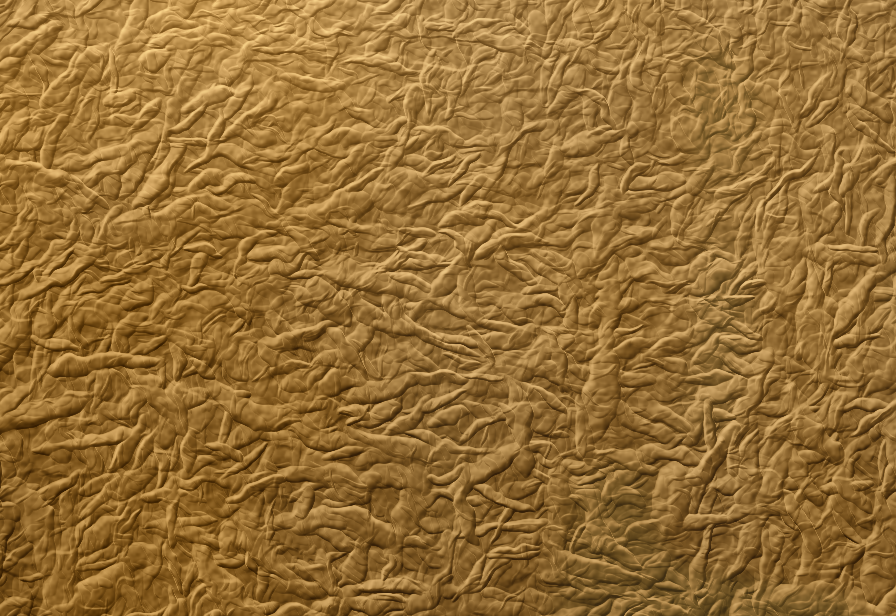
This texture is drawn by a Shadertoy shader. Its source:

```glsl
// Hammered and gouged gold plaster, lit from above.

const vec2 LIGHT_DIR = vec2(-0.50, 0.866);
const float RELIEF_GAIN = 1.05;     // steepness of the relief
const float SHADE_CONTRAST = 0.36;  // tone swing from slope
const float SLOPE_STEP = 0.002;     // sampling distance for slopes
const float COARSE_SCALE = 8.5;     // stroke cells per canvas height
const float MEDIUM_SCALE = 16.0;
const float FINE_SCALE = 33.0;
const float MEDIUM_LIFT = 0.008;    // medium strokes hide low coarse ones
const float LEDGE_HEIGHT = 0.0036;  // torn lips with crisp edges
const float MEAN_ANGLE = 0.85;
const float ANGLE_DRIFT = 3.0;      // slow turning of the strokes
const float ANGLE_SCATTER = 2.0;    // stroke to stroke variation
const float GRAIN_TONE = 0.12;
const vec3 PATINA = vec3(0.37, 0.35, 0.19);
const vec3 COOL_TINT = vec3(-0.006, 0.003, 0.018);

const int STOPS = 7;
const float TONE[STOPS] = float[](0.0, 0.14, 0.32, 0.47, 0.62, 0.81, 1.0);
const vec3 GOLD[STOPS] = vec3[](
    vec3(0.21, 0.12, 0.02), vec3(0.33, 0.21, 0.05), vec3(0.47, 0.32, 0.11),
    vec3(0.58, 0.42, 0.19), vec3(0.705, 0.54, 0.29), vec3(0.85, 0.68, 0.42),
    vec3(0.97, 0.83, 0.55));

vec4 hash4(vec2 p) {
    vec4 q = fract(p.xyxy * vec4(0.1031, 0.1030, 0.0973, 0.1099));
    q += dot(q, q.wzxy + 33.33);
    return fract((q.xxyz + q.yzzw) * q.zywx);
}

// Two independent value noises, each in 0..1
vec2 noise2(vec2 p) {
    vec2 i = floor(p), f = fract(p);
    f = f * f * (3.0 - 2.0 * f);
    vec2 low = mix(hash4(i).xy, hash4(i + vec2(1, 0)).xy, f.x);
    vec2 high = mix(hash4(i + vec2(0, 1)).xy, hash4(i + vec2(1, 1)).xy, f.x);
    return mix(low, high, f.y);
}

// Height of overlapping, bent tool strokes with flat backs and steep rims
float strokes(vec2 p, float scale) {
    vec2 g = p * scale, cell = floor(g);
    float height = 0.0;
    for (int n = 0; n < 18; n++) {
        int k = n / 2;
        vec2 id = cell + vec2(k % 3 - 1, k / 3 - 1);
        vec2 seed = id + vec2(scale * 7.0 + float(n % 2) * 91.0, 53.0);
        vec4 r = hash4(seed), s = hash4(seed + 211.0);
        vec2 d = g - id - mix(vec2(0.1), vec2(0.9), r.xy);
        float drift = noise2(id / scale * 2.4 + 17.0).x - 0.5;
        float angle = MEAN_ANGLE + ANGLE_DRIFT * drift + ANGLE_SCATTER * (r.z - 0.5);
        float c = cos(angle), sn = sin(angle);
        d = vec2(c * d.x + sn * d.y, c * d.y - sn * d.x);
        d.y += (s.x - 0.5) * 0.7 * d.x * d.x;
        vec2 q = d / vec2(mix(0.5, 0.95, r.w), mix(0.11, 0.29, s.y));
        float rim = min(1.0, dot(q, q));
        float tilt = 1.0 + (s.z - 0.5) * q.y;
        height = max(height, mix(0.08, 0.22, s.w) * (1.0 - rim * rim) * tilt);
    }
    return height / scale;
}

float relief(vec2 p) {
    vec2 ragged = noise2(p * 36.0 + 5.0) - 0.5;
    vec2 crumbled = noise2(p * 80.0 + 9.0) - 0.5;
    vec2 warped = p + 0.030 * (noise2(p * 8.0) - 0.5) + 0.014 * ragged + 0.004 * crumbled;
    float smoothTop = smoothstep(0.5, 1.0, p.y + 0.16 * (noise2(p * 3.0).y - 0.5));
    float coarse = strokes(warped, COARSE_SCALE) * mix(1.0, 0.3, smoothTop);
    float medium = strokes(warped + 3.7, MEDIUM_SCALE) * mix(0.85, 0.6, smoothTop);
    float h = max(coarse, MEDIUM_LIFT + medium);
    h += 0.38 * strokes(warped + 8.1, FINE_SCALE);
    vec2 plates = noise2(warped * vec2(19.0, 24.0) + 40.0);
    h += LEDGE_HEIGHT * smoothstep(0.47, 0.60, plates.x);
    h += 0.0036 * noise2(p * 52.0).x + 0.0020 * noise2(p * 115.0).y;
    return h;
}

vec3 goldRamp(float tone) {
    vec3 color = GOLD[0];
    for (int i = 1; i < STOPS; i++) {
        float t = clamp((tone - TONE[i - 1]) / (TONE[i] - TONE[i - 1]), 0.0, 1.0);
        color = mix(color, GOLD[i], t);
    }
    return color;
}

void mainImage(out vec4 fragColor, in vec2 fragCoord) {
    vec2 p = fragCoord / iResolution.y;
    float across = fragCoord.x / iResolution.x;

    // Slope towards the light
    float h = relief(p);
    vec2 slope = vec2(relief(p + vec2(SLOPE_STEP, 0)) - h,
                      relief(p + vec2(0, SLOPE_STEP)) - h) / SLOPE_STEP;
    float facing = -RELIEF_GAIN * dot(slope, LIGHT_DIR);
    float tone = 0.505 + SHADE_CONTRAST * facing * inversesqrt(1.0 + facing * facing);

    // Dark hollows, broad lighting and fine grain
    float hollow = 1.0 - smoothstep(0.011, 0.022, h);
    tone -= 0.12 * hollow * (1.0 - 0.8 * p.y);
    vec2 glow = (vec2(across, p.y) - vec2(0.22, 1.0)) / vec2(0.24, 0.28);
    tone += 0.17 * (p.y - 0.5) + 0.09 * exp(-dot(glow, glow));
    tone -= 0.14 * (across - 0.5) * (across - 0.5);
    tone += 0.07 * (noise2(p * 4.0 + 31.0).x - 0.5);
    tone += GRAIN_TONE * (noise2(p * 170.0).x - 0.5);

    // Warm and cool gold, with faint patina in the right half
    vec2 stain = noise2(p * 6.0 + 60.0);
    float cool = smoothstep(0.2, 0.55, across) * 1.4 - 0.7 + 1.2 * (stain.x - 0.5);
    vec3 color = goldRamp(tone) + COOL_TINT * cool;
    float patina = smoothstep(0.6, 0.85, stain.y) * smoothstep(0.4, 0.8, across);
    color = mix(color, PATINA, 0.28 * patina * (1.0 - smoothstep(0.35, 0.6, tone)));
    fragColor = vec4(clamp(color, 0.0, 1.0), 1.0);
}
```
